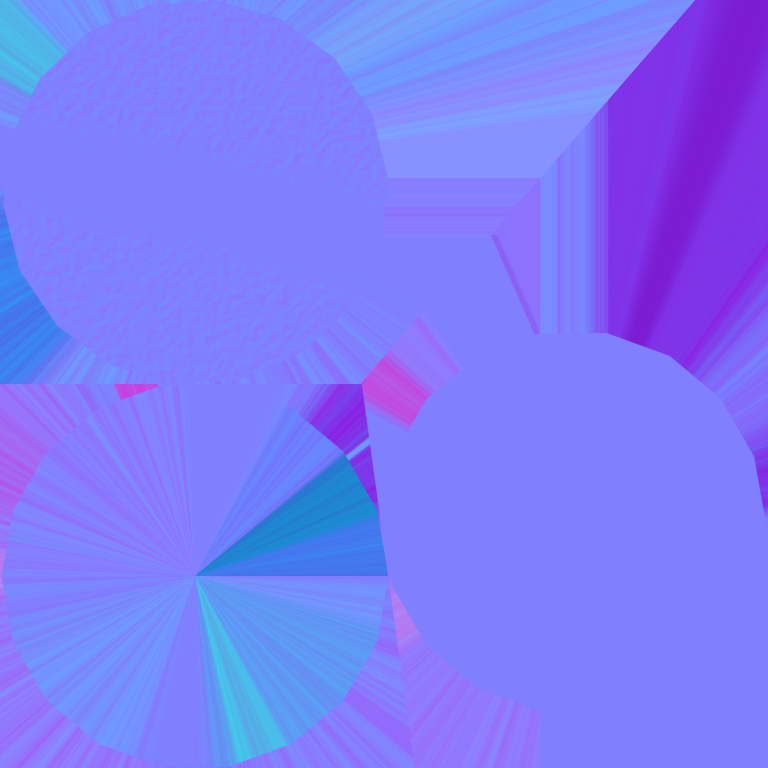
Write a Shadertoy shader that draws this texture map.

```glsl
// Tangent-space normal map sheet: three 18-sided caps on a pale violet ground.
// Colour bleeds outward from each cap as radial streaks, cut by straight seams;
// one cap is lightly embossed, one holds a fan of rays, one is flat.

const vec3 FLAT = vec3(.50, .50, 1.);
const vec3 SKY = vec3(.46, .56, .99);
const vec3 AZURE = vec3(.37, .60, .96);
const vec3 BLUE = vec3(.25, .49, .94);
const vec3 TEAL = vec3(.13, .51, .82);
const vec3 CYAN = vec3(.31, .71, .91);
const vec3 FAINT = vec3(.53, .485, 1.);
const vec3 LILAC = vec3(.57, .47, .99);
const vec3 PURPLE = vec3(.50, .20, .91);
const vec3 DEEP = vec3(.48, .12, .83);
const vec3 MAGENTA = vec3(.74, .31, .89);
const vec3 PINK = vec3(.70, .49, .95);

float hash(vec2 p) { return fract(sin(dot(p, vec2(127.1, 311.7))) * 43758.5453); }

float noise(vec2 p) {
  vec2 i = floor(p), f = fract(p), e = vec2(1, 0);
  f = f * f * (3. - 2. * f);
  return mix(mix(hash(i), hash(i + e), f.x), mix(hash(i + e.yx), hash(i + 1.), f.x), f.y);
}

// Colour shift of layered line noise, centred on zero
vec3 streaks(float t, float seed) {
  float sum = 0., amp = .5;
  for (int i = 0; i < 4; i++) {
    sum += amp * (noise(vec2(t, seed)) - .5);
    t *= 2.3;
    amp *= .7;
  }
  return sum * vec3(.12, -.20, -.04);
}

float cover(float d) { return smoothstep(-.001, .001, d); }

float angleOf(vec2 p) { return mod(degrees(atan(p.y, p.x)), 360.); }

float arc(float a, float lo, float hi, float soft) {
  return smoothstep(lo - soft, lo + soft, a) * (1. - smoothstep(hi - soft, hi + soft, a));
}

void fan(inout vec3 c, vec3 tone, float a, float lo, float hi, float soft) {
  c = mix(c, tone, arc(a, lo, hi, soft));
}

// Signed distance to an 18-gon, positive outside
float capDistance(vec2 p, float radius, float turn) {
  float a = radians(mod(angleOf(p) - turn, 20.) - 10.);
  return length(p) * cos(a) - radius * cos(radians(10.));
}

// Bleed around the embossed cap
vec3 reliefBleed(vec2 p, float a) {
  vec3 c = FLAT;
  fan(c, SKY, a, 50., 133., 8.);
  fan(c, CYAN, a, 133., 151., 2.);
  fan(c, SKY, a, 151., 160., 2.);
  fan(c, BLUE, a, 183., 231., 7.);
  fan(c, SKY, a, 231., 250., 6.);
  c += streaks(a * .6, 3.) * (1. - arc(a, 161., 180., 2.)) * (1. - smoothstep(318., 335., a));
  // Wide fan toward the upper right
  float f = degrees(atan(p.y - .766, p.x - .14));
  vec3 wide = mix(vec3(.53, .57, 1.), SKY, smoothstep(12., 19., f));
  fan(wide, vec3(.47, .62, .98), f, 25., 34., 2.);
  wide += streaks(f * .9, 8.) * arc(f, 8., 60., 2.) * .8;
  c = mix(c, wide, cover(p.y - .768) * (1. - smoothstep(42., 55., f)) * step(.255, p.x));
  // Level streaks under the fan
  return mix(c, FAINT + streaks(p.y * 90., 5.) * .6, arc(p.y, .692, .768, .001) * step(.4, p.x));
}

// Rays inside the lower-left cap
vec3 rayDisc(float a) {
  vec3 c = FLAT;
  fan(c, BLUE, a, 0., 20., .1);
  fan(c, TEAL, a, 18., 40., 2.);
  fan(c, vec3(.43, .49, .99), a, 40., 62., 1.5);
  fan(c, FAINT, a, 96., 178., 8.);
  fan(c, SKY, a, 167., 169., .4);
  fan(c, SKY, a, 195., 250., 8.);
  fan(c, AZURE, a, 275., 347., 4.);
  fan(c, CYAN, a, 282., 299., 2.);
  fan(c, SKY, a, 345., 358., 3.);
  float calm = max(arc(a, 64., 92., 4.), arc(a, 255., 272., 4.));
  return c + streaks(a * .5, 12.) * (1. - calm) * .8;
}

// Bleed around the ray cap
vec3 rayBleed(float a) {
  vec3 c = FLAT;
  fan(c, PURPLE, a, 18., 55., 7.);
  fan(c, SKY, a, 37., 38.6, .4);
  fan(c, MAGENTA, a, 101., 113., .5);
  fan(c, LILAC, a, 125., 260., 8.);
  fan(c, vec3(.66, .38, .94), a, 140., 162., 6.);
  fan(c, PINK, a, 172., 186., 3.);
  fan(c, FAINT, a, 280., 345., 8.);
  return c + streaks(a * .7, 17.) * (1. - arc(a, 64., 100., 3.));
}

// Purple sheet above and right of the flat cap
vec3 purpleSheet(vec2 p, float a) {
  vec3 c = PURPLE;
  fan(c, DEEP, a, 67.5, 74.5, 2.);
  fan(c, vec3(.49, .46, .99), a, 24., 49., 8.);
  c += streaks(a * .6, 21.) * mix(.25, .9, arc(a, 5., 58., 3.));
  c = mix(FLAT, c, smoothstep(0., 6., a));
  vec3 strip = mix(FLAT, PURPLE, smoothstep(.745, .80, p.x) * .7) + streaks(p.x * 80., 25.) * 1.3;
  strip = mix(vec3(.55, .45, 1.), strip, cover(p.x - .704));
  return mix(strip, c, cover(p.x - .792));
}

// Bleed left of the flat cap: magenta band, then pink skirt
vec3 flatBleed(float a) {
  vec3 c = FLAT;
  fan(c, LILAC, a, 126., 139., 2.);
  fan(c, MAGENTA, a, 138., 150., 2.5);
  fan(c, LILAC, a, 197., 300., 4.);
  fan(c, PINK, a, 199., 216., 4.);
  return c + streaks(a * .8, 31.) * max(arc(a, 125., 153., 2.), step(198., a)) * .7;
}

// Fine relief, left smooth along a slanted band
vec3 embossed(vec2 p) {
  float rough = smoothstep(.035, .085, abs(p.y - .798 + .235 * p.x) + .03 * noise(p * 45.) - .015);
  vec2 q = p * 130., s = vec2(.4, -.4);
  float relief = noise(q) - noise(q + s) + .6 * (noise(q * 2.1) - noise(q * 2.1 + s));
  return FLAT + vec3(.06, -.07, -.01) * relief * rough;
}

void mainImage(out vec4 fragColor, in vec2 fragCoord) {
  vec2 p = fragCoord / iResolution.xy;
  vec2 relief = p - vec2(.255, .75), ray = p - vec2(.254, .25), flatCap = p - vec2(.747, .32);
  float rayAngle = angleOf(ray), flatAngle = angleOf(flatCap);
  vec3 c = mix(embossed(p), reliefBleed(p, angleOf(relief)), cover(capDistance(relief, .251, 4.)));
  float diagonal = dot(p - vec2(.47, .501), vec2(.756, -.655));
  vec3 skirt = mix(flatBleed(flatAngle), FLAT, cover(p.x - .703));
  c = mix(c, skirt, cover(diagonal) * step(p.y, .6));
  // Purple sheet with its bent seam
  float seam = p.x - .639 - max((p.y - .694) * .87, (.694 - p.y) * .44);
  float stroke = (1. - smoothstep(.006, .011, seam)) * step(p.y, .694);
  vec3 sheet = mix(purpleSheet(p, flatAngle), vec3(.54, .38, .96), stroke);
  c = mix(c, sheet, cover(seam) * cover(p.y - .32));
  // Ray cap in its cell, then the flat cap on top
  vec3 cell = mix(rayDisc(rayAngle), rayBleed(rayAngle), cover(capDistance(ray, .252, 0.)));
  float side = cover(mix(.54, .471, p.y * 2.) - p.x);
  c = mix(c, cell, side * cover(.5 - p.y));
  c = mix(c, FLAT, cover(-capDistance(flatCap, .25, 0.)) * (1. - side));
  fragColor = vec4(clamp(c, 0., 1.), 1.);
}
```
